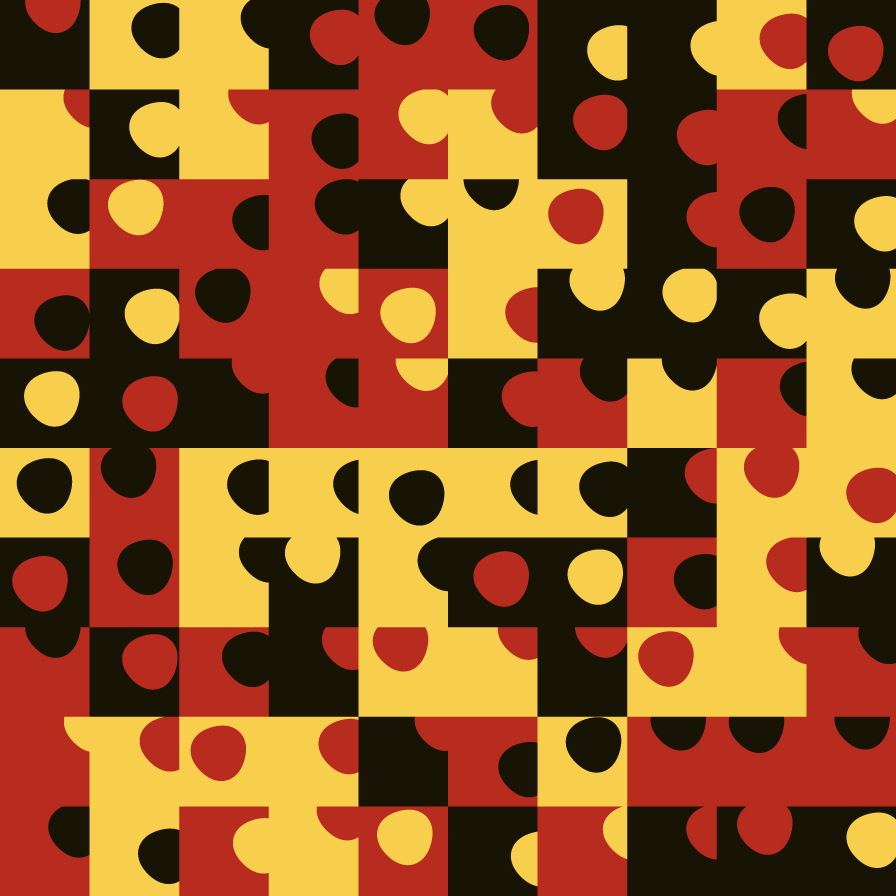
This pattern is drawn by a three.js fragment shader. Its source:

```glsl
// Ten by ten grid of red, yellow and black tiles, each holding one clipped, wobbly dot.
varying vec2 vUv;

const float TILES = 10.0;
const float DOT_RADIUS = 0.308;
const float WOBBLE = 0.014;
const int TAPS = 4;

const vec3 RED = vec3(0.72, 0.17, 0.12);
const vec3 YELLOW = vec3(0.97, 0.81, 0.30);
const vec3 BLACK = vec3(0.09, 0.08, 0.02);

// Three independent random values per tile.
vec3 hash32(vec2 p) {
  vec3 q = fract(p.xyx * vec3(0.1031, 0.1030, 0.0973));
  q += dot(q, q.yxz + 33.33);
  return fract((q.xxy + q.yzz) * q.zyx);
}

// Cubing permutes the whole numbers below the prime 101.
float cubeShuffle(float n) {
  return floor(mod(n * n * n + 0.5, 101.0));
}

// Shuffled tile number, so the three ground colours get equal shares.
float shuffledRank(vec2 tile) {
  float n = tile.x + tile.y * TILES;
  return cubeShuffle(mod(cubeShuffle(n + 1.0) + 29.0, 101.0));
}

vec3 palette(float index) {
  float i = mod(index + 0.5, 3.0);
  return i < 1.0 ? RED : (i < 2.0 ? YELLOW : BLACK);
}

// Signed distance to a circle with three soft lobes.
float wobblyDot(vec2 p, float radius, float wobble) {
  float angle = atan(p.y, p.x);
  return length(p) - radius - wobble * cos(3.0 * angle - 2.36);
}

// Flat colour at one point of the grid, in tile units.
vec3 tileColor(vec2 p) {
  vec2 tile = clamp(floor(p), 0.0, TILES - 1.0);
  vec3 random = hash32(tile + 7.0);
  float ground = shuffledRank(tile);
  float dotIndex = ground + 1.0 + step(0.5, random.z);

  // The dot drifts up and right, where the tile edge cuts it off.
  vec2 center = mix(vec2(0.42, 0.40), vec2(1.06, 0.98), random.xy);
  float d = wobblyDot(p - tile - center, DOT_RADIUS, WOBBLE);
  return palette(d < 0.0 ? dotIndex : ground);
}

void main() {
  vec2 p = vUv * TILES;
  vec2 stepX = dFdx(p);
  vec2 stepY = dFdy(p);

  // Average a small grid of points to smooth dot and tile edges alike.
  vec3 sum = vec3(0.0);
  for (int j = 0; j < TAPS; j++) {
    for (int i = 0; i < TAPS; i++) {
      vec2 offset = (vec2(float(i), float(j)) + 0.5) / float(TAPS) - 0.5;
      sum += tileColor(p + stepX * offset.x + stepY * offset.y);
    }
  }
  gl_FragColor = vec4(sum / float(TAPS * TAPS), 1.0);
}
```
